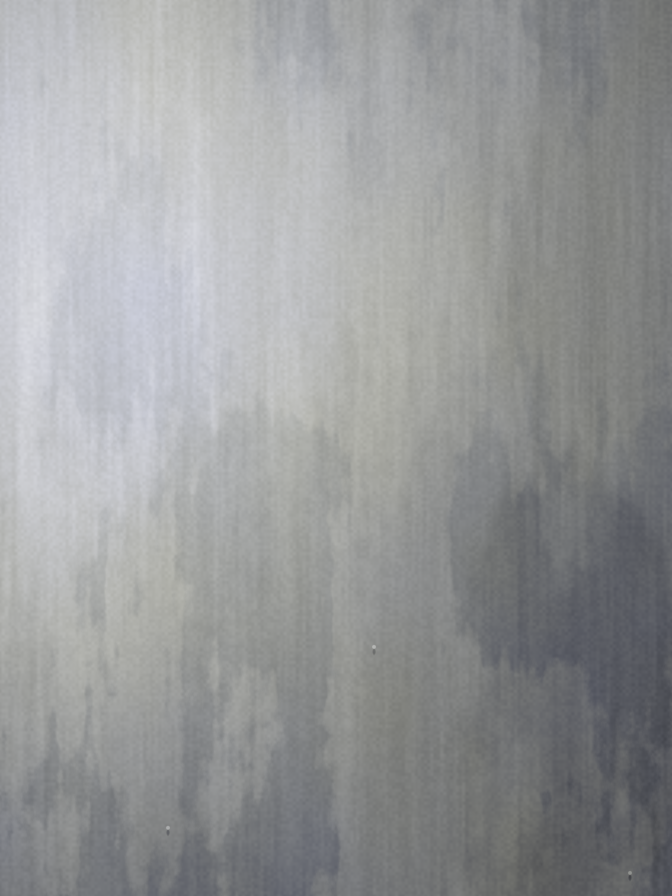
A WebGL 1 fragment shader for this texture:

```glsl
precision highp float;
// Brushed grey plaster wall: vertical strokes, worn patches and a soft glow from the left.

uniform vec2 u_resolution;

float hash(vec2 p) {
  return fract(sin(dot(p, vec2(127.1, 311.7))) * 43758.5453);
}

float noise(vec2 p) {
  vec2 cell = floor(p);
  vec2 f = fract(p);
  f = f * f * (3.0 - 2.0 * f);
  float low = mix(hash(cell), hash(cell + vec2(1.0, 0.0)), f.x);
  float high = mix(hash(cell + vec2(0.0, 1.0)), hash(cell + vec2(1.0, 1.0)), f.x);
  return mix(low, high, f.y);
}

float fbm(vec2 p) {
  float sum = 0.0;
  float weight = 0.5;
  for (int i = 0; i < 5; i++) {
    sum += weight * noise(p);
    p = p * 2.03 + vec2(17.3, 9.1);
    weight *= 0.5;
  }
  return sum / 0.97;
}

// Brightness of the wall: a broad glow centred on the upper left
float glow(vec2 uv, vec2 center, vec2 spread) {
  vec2 d = (uv - center) / spread;
  return mix(0.36, 0.82, exp(-dot(d, d)));
}

// Worn areas, stretched downward and frayed by bristle marks
float wornPatch(vec2 p, vec2 scale, float threshold, float softness) {
  float body = fbm(p * scale);
  float bristles = noise(p * vec2(95.0, 7.0)) - 0.5;
  float crumbs = fbm(p * vec2(55.0, 32.0)) - 0.5;
  float value = body + 0.12 * bristles + 0.18 * crumbs;
  return smoothstep(threshold - softness, threshold + softness, value);
}

// Fine vertical fibres, centred on zero
float fibres(vec2 p) {
  float fine = noise(p * vec2(190.0, 9.0)) - 0.5;
  float medium = noise(p * vec2(85.0, 4.0) + 31.0) - 0.5;
  float wide = noise(p * vec2(24.0, 1.3) + 57.0) - 0.5;
  return 0.45 * fine + 0.35 * medium + 0.3 * wide;
}

// Small raised drop of paint with a shadow under it
float paintDrop(vec2 p, vec2 center, float radius) {
  vec2 d = p - center;
  float light = 1.0 - smoothstep(0.4 * radius, radius, length(d));
  vec2 below = (d + vec2(0.0, 1.8 * radius)) * vec2(1.2, 0.6);
  float shade = 1.0 - smoothstep(0.3 * radius, radius, length(below));
  return 0.16 * light - 0.12 * shade * (1.0 - light);
}

// Grey ramp: neutral in the middle, cooler at both ends
vec3 wallColor(float tone) {
  vec3 coolTint = vec3(-0.006, 0.0, 0.022);
  vec3 neutralTint = vec3(-0.003, 0.003, 0.002);
  float cool = smoothstep(0.1, 0.25, abs(tone - 0.58));
  return vec3(tone) + mix(neutralTint, coolTint, cool);
}

void main() {
  vec2 uv = gl_FragCoord.xy / u_resolution;
  vec2 p = gl_FragCoord.xy / u_resolution.x;
  float lower = 1.0 - smoothstep(0.1, 0.7, uv.y);

  // Light and broad cloudy variation
  float tone = glow(uv, vec2(0.06, 0.70), vec2(0.78, 0.64));
  tone += 0.07 * (fbm(p * vec2(5.0, 2.2) + 4.0) - 0.5);

  // Dark worn paint, strongest near the bottom, and pale scuffs
  float dark = wornPatch(p + 3.7, vec2(7.0, 2.6), 0.60 - 0.06 * lower, 0.05);
  float pale = wornPatch(p + 8.2, vec2(9.0, 2.0), 0.62, 0.09);
  tone -= dark * mix(0.035, 0.065, lower);
  tone += pale * 0.03;

  // Large dark stain on the lower right
  vec2 stainOffset = (uv - vec2(0.87, 0.22)) / vec2(0.16, 0.24);
  float stainEdge = length(stainOffset) + 1.5 * (fbm(p * vec2(13.0, 6.0)) - 0.5);
  tone -= 0.055 * (1.0 - smoothstep(0.65, 1.1, stainEdge));

  // Brush fibres and rough surface grain
  float brushed = mix(0.6, 1.3, fbm(p * vec2(4.0, 2.0) + 12.0));
  tone += 0.065 * brushed * fibres(p);
  tone += 0.035 * (noise(p * 210.0) - 0.5);

  // A few scattered paint drops
  for (int i = 0; i < 3; i++) {
    float id = float(i) + 1.0;
    vec2 place = vec2(hash(vec2(id, 2.0)), hash(vec2(id, 5.0)) * 0.65);
    tone += paintDrop(p, place, 0.004);
  }

  // Patches of bluish and greenish glaze
  float glaze = fbm(p * vec2(4.5, 2.4) + 21.0) - 0.5;
  vec3 glazeTint = vec3(-0.02, -0.01, 0.07) * glaze;
  vec3 color = wallColor(tone) + glazeTint + vec3(-0.004, -0.001, 0.008) * dark;
  gl_FragColor = vec4(clamp(color, 0.0, 1.0), 1.0);
}
```
